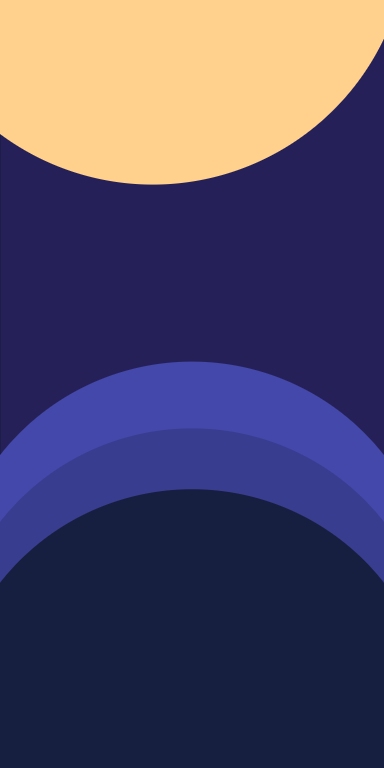
Give the GLSL for this background, as a Shadertoy shader.

```glsl
// Draws a large pale sun in a night sky above three nested round hills.

const vec3 SKY        = vec3(0.146, 0.131, 0.347);
const vec3 SKY_RIM    = vec3(0.095, 0.100, 0.250);
const vec3 SUN        = vec3(1.000, 0.820, 0.548);
const vec3 FAR_HILL   = vec3(0.264, 0.281, 0.667);
const vec3 MID_HILL   = vec3(0.222, 0.238, 0.561);
const vec3 NEAR_HILL  = vec3(0.090, 0.122, 0.250);

const float HILL_RADIUS = 0.635;

// Signed distance to a circle, negative inside
float circleDistance(vec2 p, vec2 center, float radius) {
    return length(p - center) - radius;
}

// Smooth coverage of a shape, one pixel wide at its edge
float coverage(float dist, float pixel) {
    return clamp(0.5 - dist / pixel, 0.0, 1.0);
}

// Lays a round hill over a colour, placed by the height of its top
vec3 addHill(vec3 base, vec3 hillColor, vec2 p, float top, float pixel) {
    vec2 center = vec2(0.5, top - HILL_RADIUS);
    return mix(base, hillColor, coverage(circleDistance(p, center, HILL_RADIUS), pixel));
}

void mainImage(out vec4 fragColor, in vec2 fragCoord) {
    // One unit is the canvas width
    float pixel = 1.0 / iResolution.x;
    vec2 p = fragCoord * pixel;

    // Sky with a hairline rim at the left
    vec3 color = mix(SKY, SKY_RIM, coverage(p.x - 0.0015, pixel));

    // Sun, cut off by the top of the canvas
    float sun = circleDistance(p, vec2(0.398, 2.186), 0.6667);
    color = mix(color, SUN, coverage(sun, pixel));

    // Hills from back to front
    color = addHill(color, FAR_HILL, p, 1.0583, pixel);
    color = addHill(color, MID_HILL, p, 0.8844, pixel);
    color = addHill(color, NEAR_HILL, p, 0.7260, pixel);

    fragColor = vec4(color, 1.0);
}
```
